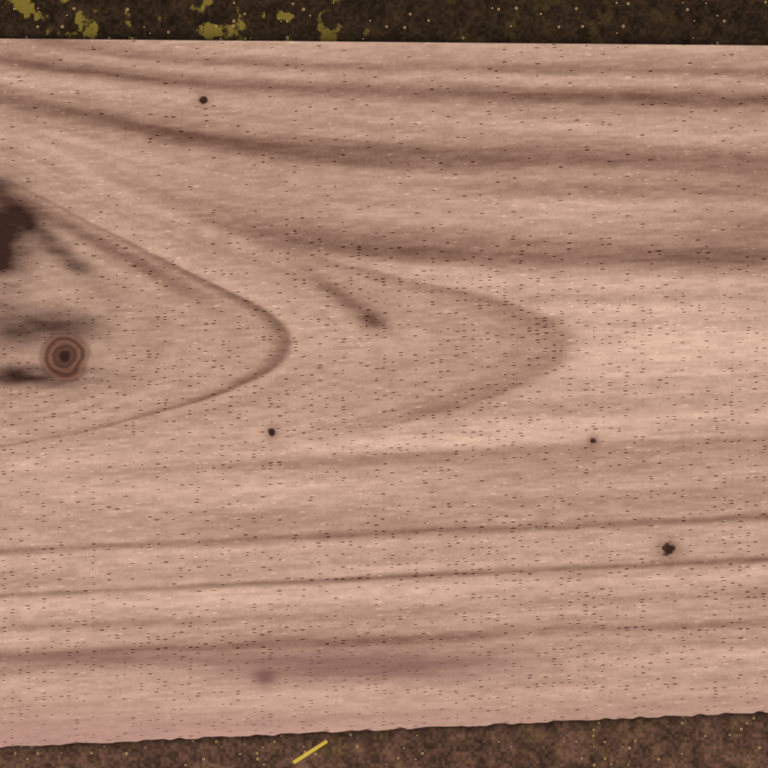
Reproduce this texture procedurally as a Shadertoy shader.

```glsl
const vec3 PALE = vec3(0.86, 0.71, 0.62);
const vec3 DARK = vec3(0.35, 0.225, 0.175);
const vec3 CHAR = vec3(0.17, 0.10, 0.08);
const vec3 SOIL = vec3(0.19, 0.14, 0.10);
const vec3 GRAVEL = vec3(0.35, 0.25, 0.20);
const vec3 LICHEN = vec3(0.58, 0.50, 0.20);
const vec3 VIOLET = vec3(0.43, 0.29, 0.27);
const float BASE_TONE = 0.20, STREAK_GAIN = 0.46, AXIS_Y = 0.555, TILT = 0.045;

// Long grain: level, half width, darkness
const vec3 BANDS[11] = vec3[11](
    vec3(0.907, 0.007, 0.24), vec3(0.872, 0.012, 0.34), vec3(0.835, 0.016, -0.08),
    vec3(0.786, 0.017, 0.42), vec3(0.664, 0.017, 0.32), vec3(0.382, 0.01, 0.17),
    vec3(0.283, 0.005, 0.36), vec3(0.226, 0.004, 0.32), vec3(0.208, 0.008, -0.12),
    vec3(0.182, 0.006, 0.16), vec3(0.145, 0.007, 0.27));
// Small knots: centre, radius
const vec3 KNOTS[4] = vec3[4](vec3(0.354, 0.437, 0.0055), vec3(0.871, 0.285, 0.01),
    vec3(0.772, 0.426, 0.005), vec3(0.265, 0.87, 0.006));

float hash(vec2 p) {
    vec3 h = fract(p.xyx * 0.1031);
    h += dot(h, h.yzx + 33.33);
    return fract((h.x + h.y) * h.z);
}

float noise(vec2 p) {
    vec2 i = floor(p), f = fract(p);
    f *= f * (3.0 - 2.0 * f);
    return mix(mix(hash(i), hash(i + vec2(1, 0)), f.x),
               mix(hash(i + vec2(0, 1)), hash(i + 1.0), f.x), f.y);
}

float fbm(vec2 p) {
    float sum = 0.0, amp = 0.533;
    for (int i = 0; i < 4; i++, amp *= 0.5, p = p * 2.07 + 17.3) sum += amp * noise(p);
    return sum;
}

float bell(float d, float w) { return exp(-d * d / (w * w)); }

float blob(vec2 p, float x, float y, float w, float h) {
    return bell(p.x - x, w) * bell(p.y - y, h);
}

// Scattered flecks, one candidate per cell
float flecks(vec2 p, vec2 grid, float density) {
    vec2 q = p * grid, id = floor(q);
    vec2 centre = 0.35 + 0.3 * vec2(hash(id + 7.1), hash(id + 31.7));
    float size = mix(0.15, 0.34, hash(id + 53.3));
    float d = length(fract(q) - centre);
    return (1.0 - smoothstep(size * 0.5, size * 1.3, d)) * step(hash(id + 91.9), density);
}

vec3 wood(vec2 p) {
    vec2 w = p + vec2(0.02, 0.009) * (vec2(fbm(p * 7.0), fbm(p * vec2(4, 9) + 40.0)) - 0.5);
    float top = smoothstep(0.60, 0.74, p.y);

    // Long grain sweeping down from the upper left
    float drop = 0.15 - 0.10 * smoothstep(0.78, 0.93, w.y);
    float g = mix(w.y - TILT * w.x, w.y - drop * exp(-5.0 * w.x), smoothstep(0.48, 0.66, w.y));
    float outer = STREAK_GAIN * (fbm(vec2(w.x * 2.5, g * 48.0)) - 0.5) + 0.10 * top;
    for (int i = 0; i < 11; i++) {
        float vary = 0.55 + 0.8 * noise(vec2(w.x * 4.0 + float(i) * 9.0, g * 70.0));
        outer += BANDS[i].z * vary * bell(g - BANDS[i].x, BANDS[i].y);
    }

    // Nested arches, whose level equals x at the tip
    float dy = w.y - AXIS_Y;
    float above = mix(8.5, 32.0, smoothstep(0.0, 0.6, w.x));
    float q = w.x + dy * dy * mix(20.0, above, smoothstep(-0.03, 0.03, dy));
    float inside = (1.0 - smoothstep(0.60, 0.86, q)) * smoothstep(0.34, 0.42, p.y);
    float inner = 0.24 * (fbm(vec2(q * 22.0, w.y * 5.0)) - 0.5) + 0.05;
    float rim = q - 0.378, second = q - 0.735;
    inner += mix(0.16, 0.4, smoothstep(0.06, 0.34, p.x)) * bell(rim, rim > 0.0 ? 0.008 : 0.018);
    inner += 0.34 * bell(q - 0.315, 0.035) * smoothstep(0.58, 0.66, p.y);
    float tone = BASE_TONE + mix(outer, inner, inside);
    tone += 0.23 * bell(second, second > 0.0 ? 0.018 : 0.06)
        * smoothstep(0.2, 0.6, p.x) * smoothstep(0.40, 0.47, p.y);

    // Broad light and shade
    tone -= 0.13 * (blob(p, 0.86, 0.56, 0.17, 0.06) + blob(p, 0.55, 0.43, 0.32, 0.025)
        + blob(p, 0.06, 0.385, 0.22, 0.03) + 0.6 * blob(p, 0.53, 0.565, 0.05, 0.04));
    tone += 0.16 * blob(p, 0.96, 0.69, 0.10, 0.05) + 0.38 * blob(p, 0.485, 0.584, 0.018, 0.014);
    tone += 0.30 * blob(p + vec2(0, 0.7 * (p.x - 0.45)), 0.45, 0.61, 0.06, 0.012);

    // Fibre and pores
    vec2 fibre = vec2(p.x, p.y - TILT * p.x);
    tone += 0.16 * (noise(fibre * vec2(55, 260)) - 0.5) + 0.08 * (noise(p * 300.0) - 0.5);
    float density = mix(0.17, 0.06, top) * (0.4 + 1.2 * noise(p * vec2(5, 14)));
    tone += 0.34 * flecks(fibre, vec2(95, 250), density);
    tone -= 0.14 * flecks(fibre + 3.7, vec2(80, 230), 0.07);
    vec3 col = mix(PALE, DARK, clamp(tone, -0.06, 1.1));

    // Violet stain and rosy lower edge
    float stain = blob(p, 0.49, 0.133, 0.20, 0.022) + 0.6 * blob(p, 0.12, 0.142, 0.22, 0.01)
        + 0.7 * blob(p, 0.345, 0.117, 0.015, 0.012);
    col = mix(col, VIOLET, min(0.85, stain * (0.4 + 0.5 * fbm(fibre * vec2(8, 90)))));
    col = mix(col, vec3(0.75, 0.57, 0.53), 0.45 - 0.45 * smoothstep(0.04, 0.13, p.y));

    // Charred heart and its ringed knot
    float rough = fbm(w * vec2(18, 55));
    float heart = 1.3 * blob(p, -0.01, 0.685, 0.045, 0.065) + 0.8 * blob(p, 0.06, 0.57, 0.075, 0.025)
        + 0.8 * blob(p + vec2(0, 0.9 * (p.x - 0.05)), 0.05, 0.70, 0.07, 0.018)
        + 1.1 * blob(p, 0.04, 0.51, 0.075, 0.014);
    col = mix(col, CHAR, clamp(heart * (0.1 + 1.3 * rough), 0.0, 0.88));
    float r = length(p - vec2(0.085, 0.535)) + 0.012 * (rough - 0.5);
    vec3 ring = mix(vec3(0.56, 0.37, 0.30), CHAR, 0.45 + 0.22 * sin(r * 650.0));
    col = mix(col, ring, 0.8 - 0.8 * smoothstep(0.022, 0.036, r));
    col = mix(col, CHAR, 0.8 * bell(r, 0.009));
    for (int i = 0; i < 4; i++) {
        float d = length(p - KNOTS[i].xy) / KNOTS[i].z + 0.5 * (noise(p * 220.0) - 0.5);
        col = mix(col, DARK, 0.4 * bell(d, 1.7));
        col = mix(col, CHAR, 0.85 - 0.85 * smoothstep(0.4, 1.1, d));
    }
    return col;
}

// Gritty soil with lichen and a straw
vec3 ground(vec2 p) {
    float upper = step(0.5, p.y), grit = 0.6 * fbm(p * 75.0) + 0.4 * noise(p * 260.0);
    vec3 col = mix(GRAVEL, SOIL, upper) * (0.45 + 1.1 * grit);
    float cover = upper * (1.0 - smoothstep(0.35, 0.6, p.x));
    col = mix(col, LICHEN, smoothstep(0.60, 0.72, fbm(p * 48.0 + 8.0)) * mix(0.12, 0.75, cover));
    col = mix(col, PALE * vec3(0.8, 0.8, 0.6), 0.7 * flecks(p, vec2(130), 0.07));
    vec2 s = p - vec2(0.404, 0.021), dir = vec2(0.84, 0.54);
    float straw = length(s - clamp(dot(s, dir), -0.024, 0.024) * dir);
    return mix(col, LICHEN * 1.4, 1.0 - smoothstep(0.001, 0.004, straw));
}

void mainImage(out vec4 fragColor, in vec2 fragCoord) {
    vec2 p = fragCoord / iResolution.xy;
    float soft = 1.2 / iResolution.y, ragged = 0.003 * (noise(vec2(p.x * 90.0, 3)) - 0.5);
    float edge = min(mix(0.950, 0.941, p.x) - p.y, p.y - mix(0.027, 0.073, p.x) + ragged);
    vec3 soil = ground(p) * (1.0 - 0.45 * exp(min(edge, 0.0) * 160.0));
    fragColor = vec4(mix(soil, wood(p), smoothstep(-soft, soft, edge)), 1);
}
```
